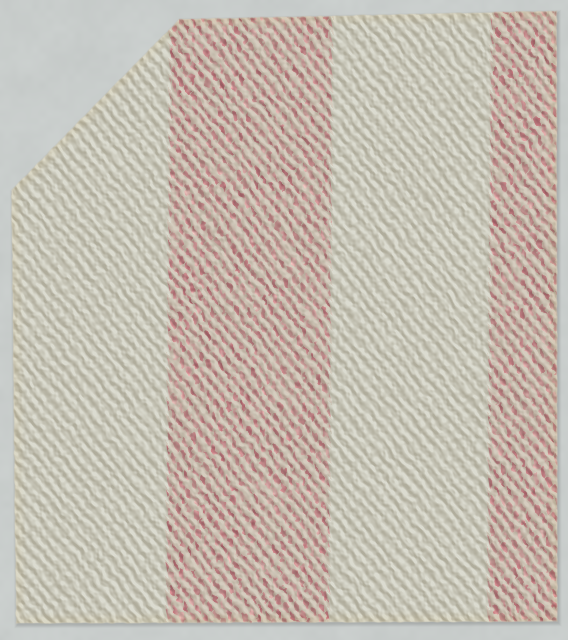
Write a Shadertoy shader that draws this pattern.

```glsl
const float TAU = 6.2831853;

float hash(vec2 p) {
    vec3 q = fract(p.xyx * 0.1031);
    q += dot(q, q.yzx + 33.33);
    return fract((q.x + q.y) * q.z);
}

float noise(vec2 p) {
    vec2 i = floor(p), f = fract(p);
    f = f * f * (3.0 - 2.0 * f);
    return mix(mix(hash(i), hash(i + vec2(1, 0)), f.x),
               mix(hash(i + vec2(0, 1)), hash(i + vec2(1, 1)), f.x), f.y);
}

// x counts diagonal cords, y runs along them
vec2 weave(vec2 p) {
    vec2 w = vec2(dot(p, vec2(52.0, 43.0)), dot(p, vec2(38.0, -46.0)));
    w.x += 0.3 * noise(p * 7.0) + 0.3 * (noise(w * vec2(0.8, 1.1) + 70.0) - 0.5);
    return w;
}

float clothHeight(vec2 p) {
    vec2 w = weave(p);
    float cord = 0.5 + 0.5 * cos(TAU * w.x);
    float twist = hash(vec2(floor(w.x + 0.5), 5.0));
    float bead = cos(TAU * (w.y + 0.5 * w.x + twist + 0.4 * noise(p * 50.0)));
    float fibre = noise(w * vec2(4.0, 3.0) + 90.0);
    return cord * (0.8 + 0.2 * bead) + 0.65 * fibre;
}

// Signed distance to the line a-b, positive on its left
float side(vec2 p, vec2 a, vec2 b) {
    vec2 e = normalize(b - a);
    return dot(p - a, vec2(-e.y, e.x));
}

// Rectangle with its upper left corner cut away
float swatch(vec2 p) {
    vec2 a = vec2(0.018, 0.703), b = vec2(0.280, 0.970), c = vec2(0.870, 0.983);
    vec2 d = vec2(0.871, 0.029), e = vec2(0.025, 0.026);
    float upper = max(side(p, a, b), side(p, b, c));
    return max(max(upper, side(p, c, d)), max(side(p, d, e), side(p, e, a)));
}

// Red weft showing in the grooves; rgb and coverage
vec4 redFloats(vec2 p) {
    vec2 w = weave(p);
    w.y += hash(vec2(floor(w.x), 19.0));
    vec2 id = floor(w), c = fract(w) - 0.5;
    float ragged = noise(p * 210.0 + 3.0);
    c.x += 0.25 * c.y + 0.35 * (ragged - 0.5) + 0.12 * (hash(id + 31.0) - 0.5);
    float size = mix(0.9, 1.2, hash(id + 3.0));
    float dash = smoothstep(0.56, 0.26, length(c * vec2(2.0, 0.85)) / size);
    float groove = 0.5 - 0.5 * cos(TAU * w.x);
    float strength = mix(0.6, 1.0, hash(id + 11.0)) * mix(0.85, 1.1, noise(p * 14.0));
    float fade = mix(hash(id + 47.0), 1.0, 0.3) * noise(p * 170.0 + 13.0);
    vec3 red = mix(vec3(0.68, 0.39, 0.42), vec3(0.90, 0.72, 0.71), fade);
    red = mix(vec3(0.81, 0.62, 0.61), red, smoothstep(0.1, 0.6, dash));
    return vec4(red, clamp(max(dash * strength, 0.55 * groove * ragged), 0.0, 1.0));
}

void mainImage(out vec4 fragColor, in vec2 fragCoord) {
    vec2 p = fragCoord / iResolution.y;
    float px = 1.0 / iResolution.y;

    // Mottled grey backing with a soft shadow
    vec3 backing = vec3(0.785, 0.803, 0.797) + 0.02 * (noise(p * 22.0) - 0.5)
                 + 0.012 * (noise(p * 90.0) - 0.5);
    float shadow = swatch(p + vec2(-0.002, 0.003));
    backing *= 1.0 - 0.15 * smoothstep(0.006, -0.002, shadow);

    // Cream cords lit from above
    float h = clothHeight(p);
    float relief = h - clothHeight(p + vec2(0.002, 0.0033));
    float tone = clamp(0.22 + 0.45 * h + 0.5 * relief, 0.0, 1.0);
    vec3 cloth = mix(vec3(0.69, 0.677, 0.612), vec3(0.86, 0.86, 0.815), tone);

    // Wide stripes whose edges step with the cords
    float tooth = 0.007 * (fract(weave(p).x) - 0.5);
    float x = p.x - 0.006 * p.y + tooth - 0.3865;
    float stripe = abs(fract(x / 0.502 + 0.5) - 0.5) * 0.502 - 0.1265;
    vec4 weft = redFloats(p);
    vec3 pink = mix(cloth * vec3(0.97, 0.935, 0.92), weft.rgb * (0.88 + 0.28 * tone), weft.a);
    cloth = mix(cloth, pink, smoothstep(px, -px, stripe));

    // Yellowed margin and thin cut edge
    float edge = swatch(p) + 0.0015 * (noise(p * 120.0) - 0.5);
    cloth *= mix(vec3(1), vec3(1.0, 0.985, 0.95), smoothstep(-0.02, 0.0, edge));
    cloth = mix(cloth, vec3(0.84, 0.82, 0.75), 0.4 * smoothstep(-0.003, 0.0, edge));
    fragColor = vec4(mix(backing, cloth, smoothstep(px, -px, edge)), 1.0);
}
```
